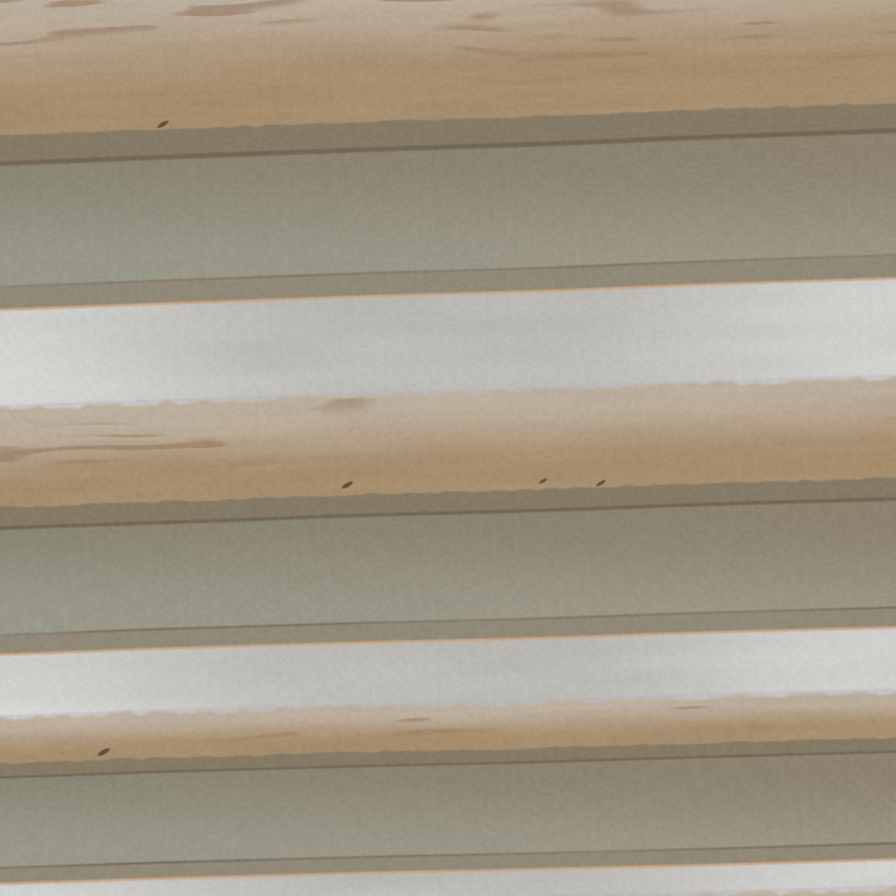
Write a Shadertoy shader that draws this texture.

```glsl
const vec3 LIP = vec3(0.52, 0.48, 0.40);
const vec3 SEAM = vec3(0.43, 0.37, 0.30);
const vec3 PANEL_DARK = vec3(0.545, 0.515, 0.445);
const vec3 PANEL_LIGHT = vec3(0.605, 0.590, 0.530);
const vec3 LEDGE = vec3(0.555, 0.520, 0.450);
const vec3 WHITE_MID = vec3(0.725, 0.720, 0.695);
const vec3 WHITE_END = vec3(0.810, 0.810, 0.800);
const vec3 WOOD_PALE = vec3(0.735, 0.680, 0.615);
const vec3 WOOD_TAN = vec3(0.650, 0.555, 0.430);
const vec3 STREAK = vec3(0.585, 0.485, 0.385);
const vec3 PIT = vec3(0.36, 0.27, 0.18);
const vec3 WARM_FRINGE = vec3(0.80, 0.65, 0.51);
const vec3 COOL_FRINGE = vec3(0.70, 0.70, 0.74);

const float SOFTNESS = 0.0016;   // edge blur
const float GRAIN = 0.028;       // fine speckle
const float GRAIN_CELLS = 300.0;
const float PIT_CELLS = 14.0;    // pit sites along one board

float hash(vec2 p) {
    return fract(sin(dot(p, vec2(127.1, 311.7))) * 43758.5453);
}

float noise(vec2 p) {
    vec2 i = floor(p), f = fract(p);
    f = f * f * (3.0 - 2.0 * f);
    return mix(mix(hash(i), hash(i + vec2(1, 0)), f.x),
               mix(hash(i + vec2(0, 1)), hash(i + vec2(1, 1)), f.x), f.y);
}

// Top of slat n, measured downwards; spacing shrinks with distance
float slatTop(float n) {
    return 0.1328 + 0.4167 * n - 0.0645 * n * (n - 1.0);
}

float below(float y, float edge, float blur) {
    return smoothstep(-blur, blur, y - edge);
}

float line(float y, float center, float halfWidth, float blur) {
    return 1.0 - smoothstep(halfWidth - blur, halfWidth + blur, abs(y - center));
}

vec3 woodColor(vec2 p, float t, float n) {
    float tone = smoothstep(0.1, 0.8, t + 0.12 * (noise(p * vec2(6, 30)) - 0.5));
    vec3 col = mix(WOOD_PALE, WOOD_TAN, tone);
    col += 0.022 * (noise(p * vec2(10, 130) + n * 17.0) - 0.5);

    // Short scratches along the grain, densest on the pale upper side
    vec2 q = vec2(p.x * 13.0, p.y * 125.0 + 1.5 * noise(p * vec2(12, 20)));
    float scratch = smoothstep(0.70, 0.90, noise(q + n * 31.0));
    scratch *= smoothstep(0.35, 0.65, noise(p * vec2(5, 25) + 7.0));
    return mix(col, STREAK, scratch * mix(0.65, 0.2, smoothstep(0.4, 0.8, t)));
}

// Dark chips near the lower edge of a board
float pitMask(float x, float y, float edge, float n, float blur) {
    float cell = floor(x * PIT_CELLS);
    float h = hash(vec2(cell, n + 5.0));
    float present = step(0.79 + 0.08 * (n + 1.0), h);
    float cx = (cell + 0.35 + 0.3 * hash(vec2(cell, n + 9.0))) / PIT_CELLS;
    vec2 d = vec2(x - cx, y - edge + 0.004 + 0.008 * hash(vec2(n, cell)));
    d.y += 0.45 * d.x;
    float radius = mix(0.003, 0.007, hash(vec2(cell, n + 2.0)));
    float dist = length(d * vec2(1.0, 2.2)) - radius;
    return present * (1.0 - smoothstep(-blur, blur * 1.5, dist));
}

void mainImage(out vec4 fragColor, in vec2 fragCoord) {
    vec2 uv = fragCoord / iResolution.xy;
    float blur = max(SOFTNESS, 0.75 / iResolution.y);

    // Slightly tilted downward coordinate with a faint waver
    float down = 1.0 - uv.y;
    float y = down + (0.038 - 0.011 * down) * (uv.x - 0.5);
    y += 0.002 * (noise(vec2(uv.x * 5.0, down * 4.0)) - 0.5);
    vec2 p = vec2(uv.x, y);
    float chipped = 0.0025 * (noise(vec2(uv.x * 70.0, floor(y * 4.0))) - 0.5);

    vec3 col = WOOD_PALE;
    for (float n = -1.0; n < 2.5; n++) {
        float top = slatTop(n);
        float seam = top + 0.0312 - 0.0078 * n;
        float groove = top + 0.1693 - 0.0260 * n;
        float white = top + 0.1953 - 0.0300 * n;
        float wood = top + 0.3060 - 0.0690 * n;
        float next = slatTop(n + 1.0);

        // Shadowed lip and recessed panel
        col = mix(col, LIP, below(y, top + chipped, blur));
        float depth = smoothstep(seam, groove, y + 0.035 * (0.5 - uv.x));
        vec3 panel = mix(PANEL_DARK, PANEL_LIGHT, depth);
        panel += vec3(-0.008, 0.004, 0.008) * (1.0 - 2.0 * uv.x);
        col = mix(col, panel, below(y, seam, blur * 1.5));
        float seamWidth = 0.0027 - 0.0007 * n;
        col = mix(col, SEAM, 0.75 * line(y, seam, seamWidth, blur));

        // Groove and narrow ledge under the panel
        col = mix(col, LEDGE, 0.75 * below(y, groove, blur));
        float wear = 0.25 + 0.5 * noise(vec2(uv.x * 6.0, n * 3.0));
        col = mix(col, SEAM, wear * line(y, groove, 0.0013, blur));

        // Bright strip, lighter towards both ends
        float glare = smoothstep(0.12, 0.5, abs(uv.x - 0.48));
        vec3 strip = mix(WHITE_MID, WHITE_END, glare);
        strip += 0.025 * (noise(p * vec2(7, 55)) - 0.5);
        strip += 0.03 * smoothstep(white, wood, y) * (1.0 - uv.x);
        col = mix(col, strip, below(y, white, blur));
        col = mix(col, WARM_FRINGE, 0.8 * line(y, white, 0.0015, blur));
        col = mix(col, COOL_FRINGE, 0.4 * line(y, wood - 0.002, 0.002, blur));

        // Rounded wooden edge
        float t = (y - wood) / (next - wood);
        vec3 timber = woodColor(p, t, n);
        timber = mix(timber, PIT, 0.85 * pitMask(uv.x, y, next, n, blur));
        col = mix(col, timber, below(y, wood + 2.0 * chipped, blur * 2.0));
    }

    col += GRAIN * (noise(uv * GRAIN_CELLS) - 0.5);
    fragColor = vec4(col, 1.0);
}
```
